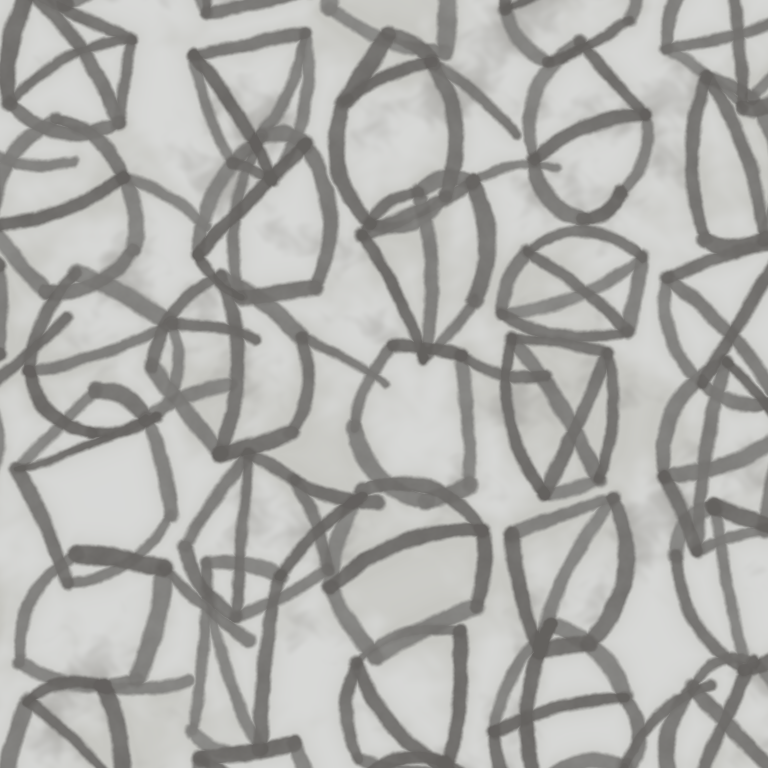
Write a Shadertoy shader that draws this pattern.

```glsl
// Stacked columns of brushed grey loops and struts on smudged pale paper.

const vec3 PAPER_LIGHT = vec3(0.845, 0.848, 0.842);
const vec3 PAPER_SHADE = vec3(0.78, 0.78, 0.76);
const vec3 GRIME       = vec3(0.66, 0.655, 0.64);
const vec3 INK_PALE    = vec3(0.56, 0.56, 0.55);
const vec3 INK_DEEP    = vec3(0.38, 0.37, 0.36);

const vec2  CELL       = vec2(0.215, 0.185);   // column spacing, row spacing
const vec2  LOOP_SIZE  = vec2(0.086, 0.108);   // half extents of a loop
const vec2  DRIFT      = vec2(0.045, 0.03);    // scatter of loop centres
const float THIN       = 0.0045;               // half widths of strokes
const float THICK      = 0.0125;
const float SOFTNESS   = 0.0035;
const float HALO       = 0.012;                // reach of the ink stain
const float WOBBLE     = 0.0022;
const float TAU        = 6.2831853;

float hash(vec3 p) {
    p = fract(p * vec3(0.1031, 0.1130, 0.0973));
    p += dot(p, p.yzx + 33.33);
    return fract((p.x + p.y) * p.z);
}

float rnd(vec2 id, float salt) {
    return hash(vec3(id + 57.0, salt * 7.3 + 11.0));
}

// Layered sines, roughly -1 to 1
float clouds(vec2 p) {
    float sum = 0.0, amp = 0.55;
    for (int i = 0; i < 5; i++) {
        sum += amp * sin(p.x + 1.3 * sin(p.y * 0.8)) * cos(p.y + 1.1 * sin(p.x * 0.7));
        p = mat2(1.3, 1.4, -1.4, 1.3) * p + 2.7;
        amp *= 0.62;
    }
    return sum;
}

// Corner k of the loop in a cell, relative to its centre
vec2 corner(vec2 id, float k, float sides) {
    k = mod(k, sides);
    float angle = (k + 0.5 + 0.65 * (rnd(id, k) - 0.5)) / sides * TAU;
    float reach = mix(0.85, 1.25, rnd(id, k + 10.0));
    return LOOP_SIZE * reach * vec2(cos(angle), sin(angle));
}

// Signed distance to a bowed stroke whose width changes along its length
float stroke(vec2 p, vec2 a, vec2 b, float bow, float startWidth, float endWidth) {
    vec2 ab = b - a, ap = p - a;
    float t = clamp(dot(ap, ab) / dot(ab, ab), 0.0, 1.0);
    vec2 bend = vec2(ab.y, -ab.x) * bow * 4.0 * t * (1.0 - t);
    return length(ap - ab * t - bend) - mix(startWidth, endWidth, t);
}

// ink: x = coverage, y = depth of tone, z = overlap, w = nearest distance
void addStroke(inout vec4 ink, float d, float tone, float blur) {
    float mask = 1.0 - smoothstep(-blur, blur, d);
    ink = vec4(max(ink.x, mask), max(ink.y, mask * tone), ink.z + mask, min(ink.w, d));
}

void drawLoop(inout vec4 ink, vec2 p, vec2 id, float blur) {
    float sides = 4.0 + floor(rnd(id, 20.0) * 2.0);

    // Outline, then up to two chords and one link to the next column
    for (float k = 0.0; k < 8.0; k++) {
        float extra = k - sides;
        if (extra > 2.5) break;
        vec2 a = corner(id, k, sides);
        vec2 b = corner(id, k + 1.0, sides);
        float bow = mix(-0.04, 0.2, rnd(id, k + 30.0));
        float size = mix(0.4, 1.0, rnd(id, k + 40.0));
        if (extra >= 0.0) {
            if (rnd(id, k + 50.0) > 0.72 - 0.12 * extra) continue;
            a = corner(id, extra, sides);
            b = corner(id, extra + 2.0, sides);
            bow -= 0.07;
            size *= 0.75;
        }
        if (extra > 1.5) {
            a = corner(id, 0.0, sides);
            b = a + vec2(0.11, 0.22 * (rnd(id, 60.0) - 0.5));
        }
        float endSize = clamp(size + 0.5 * (rnd(id, k + 70.0) - 0.5), 0.0, 1.0);
        float d = stroke(p, a, b, bow, mix(THIN, THICK, size), mix(THIN, THICK, endSize));
        addStroke(ink, d, mix(0.2, 0.75, rnd(id, k + 80.0)), blur);
    }
}

void mainImage(out vec4 fragColor, in vec2 fragCoord) {
    vec2 uv = fragCoord / iResolution.y;
    float blur = max(SOFTNESS, 1.0 / iResolution.y);

    // Unsteady hand
    vec2 p = uv + WOBBLE * vec2(clouds(uv * 55.0), clouds(uv * 55.0 + 19.0));

    // Loops of the nearby cells; every column is shifted on its own
    vec4 ink = vec4(0.0, 0.0, 0.0, 1.0);
    for (float i = -1.0; i <= 1.0; i++) {
        float column = floor(p.x / CELL.x) + i;
        float shift = rnd(vec2(column, 3.0), 90.0);
        for (float j = -1.0; j <= 1.0; j++) {
            vec2 id = vec2(column, floor(p.y / CELL.y + shift) + j);
            vec2 centre = (id + 0.5 - vec2(0.0, shift)) * CELL;
            centre += DRIFT * (vec2(rnd(id, 91.0), rnd(id, 92.0)) - 0.5);
            drawLoop(ink, p - centre, id, blur);
        }
    }

    // Paper with broad shading, grimy patches and stain beside the strokes
    float shade = smoothstep(-0.15, 0.7, clouds(uv * 9.0 + 4.0));
    float grime = smoothstep(0.2, 0.85, clouds(uv * 13.0 + 31.0));
    float stain = exp(-max(ink.w, 0.0) / HALO);
    vec3 color = mix(PAPER_LIGHT, PAPER_SHADE, clamp(0.75 * shade + 0.6 * stain, 0.0, 1.0));
    color = mix(color, GRIME, grime * (0.45 + 0.4 * stain));

    // Ink deepens where strokes overlap and mottles along the brush
    float depth = ink.y + 0.16 * clamp(ink.z - 1.0, 0.0, 2.0) + 0.14 * clouds(uv * 40.0 + 8.0);
    vec3 inkColor = mix(INK_PALE, INK_DEEP, clamp(depth, 0.0, 1.0));
    fragColor = vec4(mix(color, inkColor, ink.x * 0.97), 1.0);
}
```
